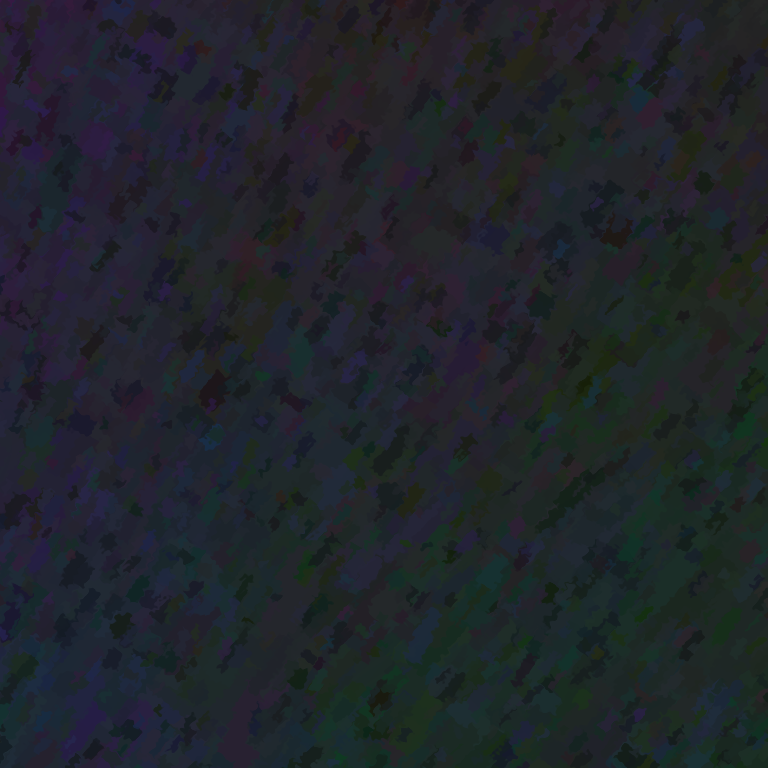
Write a Shadertoy shader that draws this texture.

```glsl
#define SLANT 1.02        // main stroke direction in radians
#define COARSE 0.115      // cell width of the largest strokes
#define SHRINK 0.66       // size ratio from layer to layer
#define LAYERS 6
#define RAGGED 0.0022     // roughness of the stroke outlines
#define EDGE 0.0013       // softness of the stroke outlines
#define TINT_SPREAD 0.36
#define VIVID 0.95        // strength of the rare saturated strokes
#define SHADE_SPREAD 0.2

const vec3 GREY = vec3(0.136, 0.146, 0.151);
const vec3 BLUE_AXIS = vec3(0.004, -0.008, 0.062);
const vec3 GREEN_AXIS = vec3(-0.034, 0.026, -0.006);

vec3 hash3(vec3 p) {
    vec3 q = vec3(dot(p, vec3(127.1, 311.7, 74.7)),
                  dot(p, vec3(269.5, 183.3, 246.1)),
                  dot(p, vec3(113.5, 271.9, 124.6)));
    return fract(sin(q) * 43758.55);
}

mat2 rotation(float a) {
    float c = cos(a), s = sin(a);
    return mat2(c, -s, s, c);
}

// Slow drift of tint: x runs yellow to blue, y runs magenta to green
vec2 tintField(vec2 p) {
    vec2 drift = vec2(0.78 - 0.95 * p.x, 0.62 - 1.15 * p.y + 0.3 * p.x);
    vec2 wave = vec2(sin(9.0 * p.x - 5.0 * p.y + 2.0 * sin(6.0 * p.y)),
                     sin(11.0 * p.x - 4.0 * p.y + 1.0 + 2.0 * sin(7.0 * p.y + 2.0)));
    vec2 ripple = vec2(sin(23.0 * p.x - 13.0 * p.y), sin(19.0 * p.y - 27.0 * p.x));
    return drift + 0.24 * wave + 0.12 * ripple;
}

vec3 pigment(vec2 tint, float shade) {
    return max(GREY + tint.x * BLUE_AXIS + tint.y * GREEN_AXIS, 0.0) * shade;
}

float roundedBox(vec2 p, vec2 halfSize, float radius) {
    vec2 q = abs(p) - halfSize + radius;
    return length(max(q, 0.0)) + min(max(q.x, q.y), 0.0) - radius;
}

// Layered sines that fray the outlines
vec2 fray(vec2 p) {
    vec2 a = sin(p.yx * vec2(310.0, 270.0) + 3.0 * sin(p * 131.0));
    vec2 b = sin(p.yx * vec2(690.0, 610.0) + 2.0 * sin(p * 367.0));
    return RAGGED * (a + 0.6 * b);
}

// One layer of scattered strokes, painted over the colour below
vec3 paintLayer(vec3 below, vec2 p, float layer, float size, float soft) {
    mat2 turn = rotation(SLANT);
    vec2 cellSize = size * vec2(1.6, 1.0);
    vec2 q = turn * p / cellSize;
    vec2 home = floor(q);
    float fine = layer / float(LAYERS - 1);
    vec3 color = below;

    for (int j = -1; j <= 1; j++)
    for (int i = -1; i <= 1; i++) {
        vec2 cell = home + vec2(i, j);
        vec3 place = hash3(vec3(cell, layer + 1.0));
        vec3 form = hash3(vec3(cell, layer + 21.0));
        vec3 paint = hash3(vec3(cell, layer + 41.0));

        vec2 center = cell + 0.5 + 0.6 * (place.xy - 0.5);
        vec2 canvasCenter = (center * cellSize) * turn;

        // Direction flattens toward the lower right, some strokes lie across
        float lean = 0.45 * (form.z - 0.5) + 0.22 * (0.5 - canvasCenter.x)
                   + 0.2 * (canvasCenter.y - 0.5);
        vec2 local = rotation(lean) * ((q - center) * cellSize);
        vec2 halfSize = size * vec2(mix(0.4, 1.15, form.x), mix(0.2, 0.46, form.y));
        if (paint.z > 0.85) halfSize = halfSize.yx * vec2(1.3, 0.7);
        float radius = min(halfSize.x, halfSize.y) * mix(0.15, 0.95, place.z);
        float d = roundedBox(local, halfSize, radius);

        // Most strokes stay near the field, a few are vivid
        vec2 t = 2.0 * paint.xy - 1.0;
        vec2 tint = tintField(canvasCenter)
                  + mix(0.75, 1.3, fine) * (TINT_SPREAD * t + VIVID * t * t * t * t * t);
        float shade = 1.0 + SHADE_SPREAD * (fract(form.x * 17.0 + paint.z * 5.0) - 0.5);
        if (fine > 0.5 && fract(paint.z * 31.0) > 0.8) shade *= 0.72;

        float present = step(fract(place.z * 13.0), mix(1.0, 0.34, fine));
        float cover = present * (1.0 - smoothstep(-soft, soft, d));
        color = mix(color, pigment(tint, shade), cover * mix(0.95, 0.8, fine));
    }
    return color;
}

void mainImage(out vec4 fragColor, in vec2 fragCoord) {
    float span = min(iResolution.x, iResolution.y);
    vec2 p = fragCoord / span;
    float soft = max(EDGE, 0.7 / span);
    vec2 frayed = p + fray(p);

    vec3 color = pigment(tintField(p), 1.0);
    float size = COARSE;
    for (int n = 0; n < LAYERS; n++) {
        color = paintLayer(color, frayed, float(n), size, soft);
        size *= SHRINK;
    }
    fragColor = vec4(color, 1.0);
}
```
